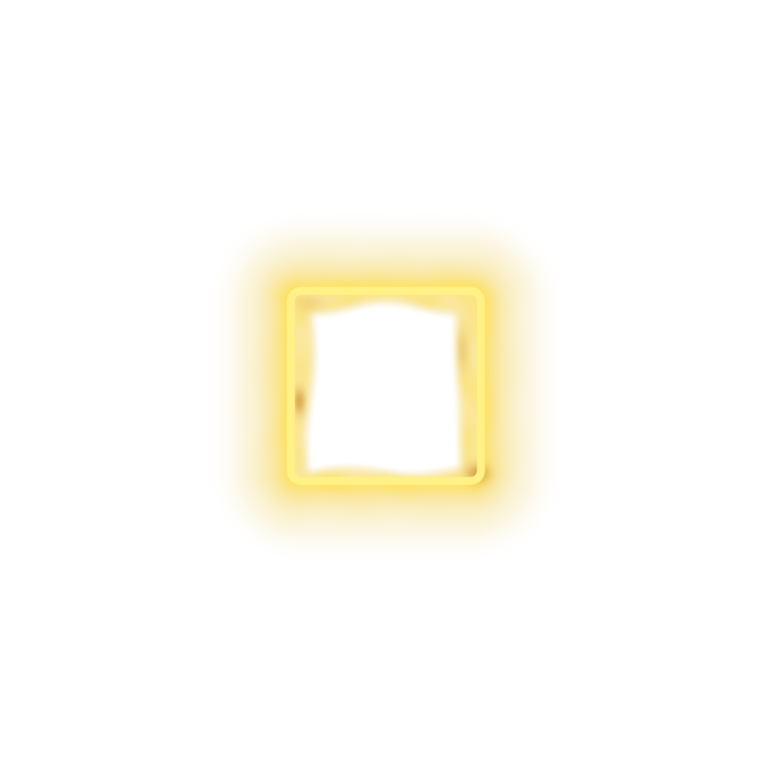
Give the GLSL for this background, as a WebGL 2 fragment shader.

```glsl
#version 300 es
precision highp float;
// A glowing yellow rounded square frame on white, with a ragged soft glow inside.
uniform vec2 u_resolution;
out vec4 fragColor;

float roundedBox(vec2 p, float halfSize, float radius) {
  vec2 q = abs(p) - halfSize + radius;
  return length(max(q, 0.0)) + min(max(q.x, q.y), 0.0) - radius;
}

float spot(vec2 p, vec2 center, vec2 size) {
  vec2 q = (p - center) / size;
  return exp(-dot(q, q));
}

// Slow layered sines, about -1 to 1
float mottle(vec2 p) {
  return 0.5 * sin(75.0 * p.x + 2.0 * sin(48.0 * p.y))
       + 0.5 * sin(62.0 * p.y + 1.7 * sin(57.0 * p.x) + 1.0);
}

// Soft cover of the glow that creeps inward from the four sides
float innerGlow(vec2 p) {
  float side = 0.1185;
  vec2 q = p / side;
  float top = 0.010 + 0.015 * pow(sin(2.0 * q.x), 2.0);
  float bottom = 0.008 + 0.0045 * cos(4.5 * (q.x + 0.4));
  float left = 0.0205 + 0.005 * sin(3.0 * q.y + 0.5);
  float right = 0.025 + 0.003 * sin(2.0 * q.y);
  vec4 depth = vec4(side - p.y, side + p.y, side + p.x, side - p.x);
  vec4 reach = vec4(top, bottom, left, right);
  vec4 clear = smoothstep(reach - 0.011, reach + 0.009, depth);
  return 1.0 - clear.x * clear.y * clear.z * clear.w;
}

// White tinted from cream to strong yellow as the glow grows
vec3 glowColor(float amount) {
  vec3 loss = mix(vec3(0.13, 0.33, 1.0), vec3(0.01, 0.19, 1.0), amount / 0.6);
  return 1.0 - amount * loss;
}

void main() {
  vec2 uv = (gl_FragCoord.xy - 0.5 * u_resolution) / min(u_resolution.x, u_resolution.y);
  vec2 p = uv - vec2(0.0025, -0.0025);
  float pixel = 1.0 / min(u_resolution.x, u_resolution.y);
  float outer = roundedBox(p, 0.129, 0.018);
  float line = abs(roundedBox(p, 0.1238, 0.0135)) - 0.0052;

  // Glow outside and ragged glow inside
  float d = max(outer, 0.0);
  float halo = 0.6 * exp(-d / 0.036) * (1.0 - smoothstep(0.055, 0.108, d));
  halo *= 1.0 + 0.04 * mottle(p);
  float inside = innerGlow(p) * (0.43 + 0.06 * mottle(p));
  float amount = mix(inside, halo, smoothstep(-0.006, -0.004, outer));
  vec3 color = glowColor(amount);

  // Scorched amber patches, kept within the glow
  float scorch = 0.75 * spot(p, vec2(-0.113, -0.020), vec2(0.008, 0.016))
               + 0.80 * spot(p, vec2(0.119, -0.114), vec2(0.015, 0.012))
               + 0.30 * spot(p, vec2(0.098, 0.046), vec2(0.010, 0.027))
               + 0.20 * spot(p, vec2(-0.100, 0.108), vec2(0.020, 0.012));
  color = mix(color, vec3(0.82, 0.60, 0.25), scorch * smoothstep(0.0, 0.45, amount));

  // Bright frame line
  float frame = 1.0 - smoothstep(-pixel, pixel, line);
  color = mix(color, vec3(1.0, 0.945, 0.52), frame);

  fragColor = vec4(clamp(color, 0.0, 1.0), 1.0);
}
```
